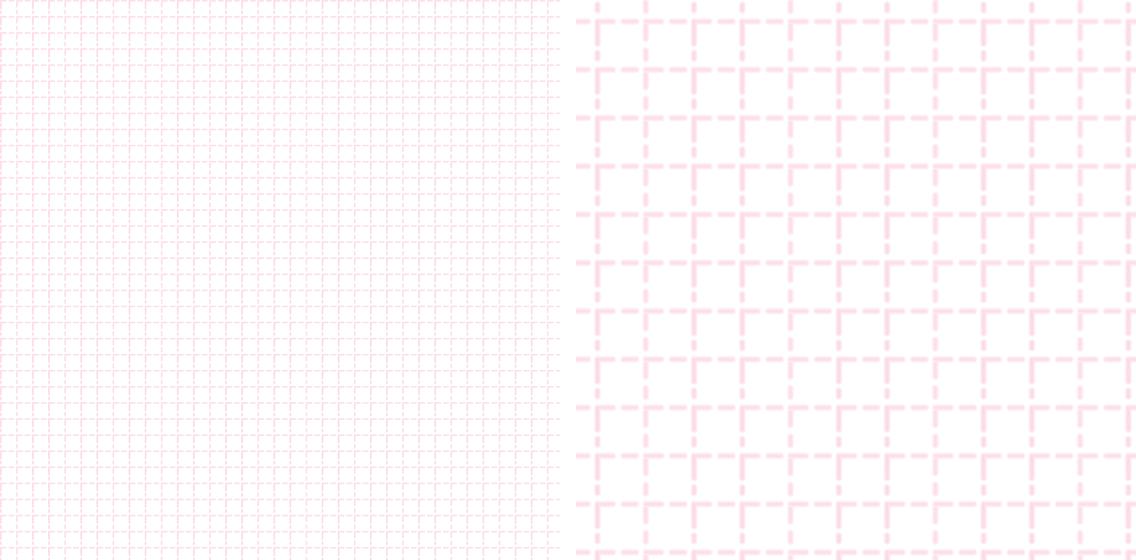
Left: the whole. Right: its middle third, enlarged.
A WebGL 1 fragment shader for this pattern:

```glsl
precision highp float;

// Pale pink grid of stitched dashes on white, about 35 cells across and down.
// Each cell's lines are rounded dashes: a corner dash that meets at the crossing
// and a shorter one after it. Every third column is more broken and fainter.

uniform vec2 u_resolution;

const float CELLS = 34.81;            // repeats along each side
const vec2 FIRST_LINE = vec2(0.0014); // first lines, from the top left
const float HALF_WIDTH = 0.052;       // all sizes below are in cells
const float SOFTNESS = 0.042;
const float ROW_STRENGTH = 0.86;
const float COLUMN_STRENGTH = 1.0;
const float BROKEN_STRENGTH = 0.88;

// Start and end of each dash along its line, measured from the crossing
const vec2 ROW_CORNER = vec2(0.0, 0.32);
const vec2 ROW_DASH = vec2(0.54, 0.80);
const vec2 COLUMN_CORNER = vec2(0.0, 0.46);
const vec2 COLUMN_DOT = vec2(0.65, 0.77);
const vec2 BROKEN_CORNER = vec2(0.09, 0.36);
const vec2 BROKEN_DOT = vec2(0.60, 0.78);

const vec3 PAPER = vec3(1.0);
const vec3 PINK = vec3(0.992, 0.855, 0.908);

// Signed offset to the nearest whole number
float wrapCentered(float x) {
  return fract(x + 0.5) - 0.5;
}

// Distance to a round-capped dash repeating once per cell
float dashDistance(float along, float across, vec2 span) {
  float center = 0.5 * (span.x + span.y);
  float halfLength = 0.5 * (span.y - span.x);
  float beyond = max(abs(wrapCentered(along - center)) - halfLength, 0.0);
  return length(vec2(beyond, across)) - HALF_WIDTH;
}

float coverage(float dist, float softness) {
  return 1.0 - smoothstep(-softness, softness, dist);
}

void main() {
  vec2 uv = gl_FragCoord.xy / u_resolution;
  vec2 cell = (vec2(uv.x, 1.0 - uv.y) - FIRST_LINE) * CELLS;
  vec2 toLine = vec2(wrapCentered(cell.x), wrapCentered(cell.y));
  float pixel = CELLS / min(u_resolution.x, u_resolution.y);
  float softness = max(SOFTNESS, 0.6 * pixel);

  // Horizontal lines
  float row = min(dashDistance(cell.x, toLine.y, ROW_CORNER),
                  dashDistance(cell.x, toLine.y, ROW_DASH));

  // Vertical lines, with every third one broken
  float columnIndex = floor(cell.x + 0.5);
  float broken = 1.0 - step(0.5, abs(mod(columnIndex, 3.0) - 1.0));
  vec2 corner = mix(COLUMN_CORNER, BROKEN_CORNER, broken);
  vec2 dotSpan = mix(COLUMN_DOT, BROKEN_DOT, broken);
  float column = min(dashDistance(cell.y, toLine.x, corner),
                     dashDistance(cell.y, toLine.x, dotSpan));
  float columnStrength = mix(COLUMN_STRENGTH, BROKEN_STRENGTH, broken);

  float ink = max(ROW_STRENGTH * coverage(row, softness),
                  columnStrength * coverage(column, softness));
  gl_FragColor = vec4(mix(PAPER, PINK, ink), 1.0);
}
```
